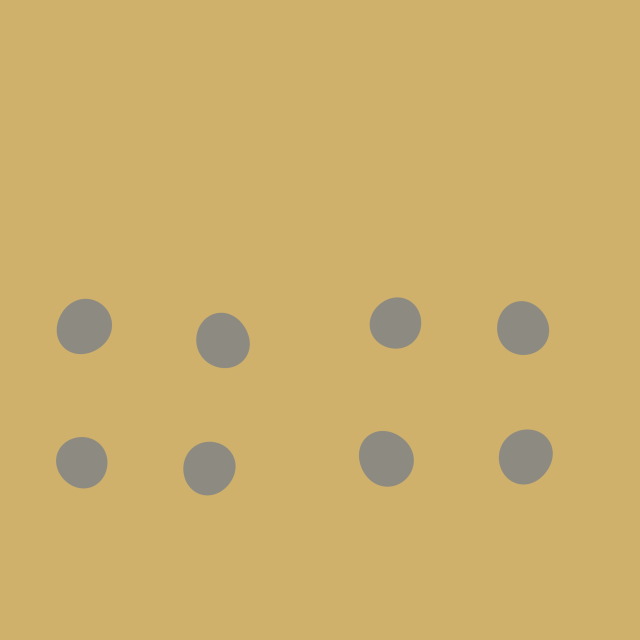
Give the GLSL for this pattern, as a Shadertoy shader.

```glsl
// Eight uneven grey pebbles on a flat sand ground.
// One cluster of four wobbly discs is drawn twice: once upright, and once
// flipped top to bottom with a slight turn. Each rim is a low harmonic series.

#define SAND vec3(0.812, 0.694, 0.420)
#define PEBBLE vec3(0.553, 0.541, 0.506)
#define LEFT_CENTRE vec2(0.2337, 0.3757)
#define RIGHT_CENTRE vec2(0.7150, 0.3879)
#define TURN 0.0864
#define THREE_LOBE 0.014

// Pebble centres within the cluster
const vec2 OFFSET[4] = vec2[4](
    vec2(-0.1022, 0.1139), vec2(0.1146, 0.0918),
    vec2(-0.1055, -0.0983), vec2(0.0931, -0.1074));

// Mean radius, stretch, stretch direction, three-lobe direction
const vec4 SHAPE[4] = vec4[4](
    vec4(0.0430, 0.045, 0.785, 3.93), vec4(0.0424, 0.040, -1.01, -0.50),
    vec4(0.0401, 0.018, -0.785, 0.785), vec4(0.0413, 0.027, 1.05, 2.36));

mat2 rotation(float angle) {
    float c = cos(angle), s = sin(angle);
    return mat2(c, s, -s, c);
}

// Approximate signed distance to a disc with a wavy rim
float pebbleDistance(vec2 p, vec4 shape) {
    float angle = atan(p.y, p.x);
    float wobble = shape.y * cos(2.0 * (angle - shape.z))
                 + THREE_LOBE * cos(3.0 * (angle - shape.w));
    return length(p) - shape.x * (1.0 + wobble);
}

float clusterDistance(vec2 p) {
    float nearest = 1.0;
    for (int i = 0; i < 4; i++)
        nearest = min(nearest, pebbleDistance(p - OFFSET[i], SHAPE[i]));
    return nearest;
}

void mainImage(out vec4 fragColor, in vec2 fragCoord) {
    vec2 uv = fragCoord / iResolution.y;
    float pixel = 1.0 / iResolution.y;

    // The right cluster is turned, then flipped vertically
    vec2 mirrored = rotation(TURN) * (uv - RIGHT_CENTRE);
    mirrored.y = -mirrored.y;

    float d = min(clusterDistance(uv - LEFT_CENTRE), clusterDistance(mirrored));
    float cover = 1.0 - smoothstep(-0.7 * pixel, 0.7 * pixel, d);
    fragColor = vec4(mix(SAND, PEBBLE, cover), 1.0);
}
```
